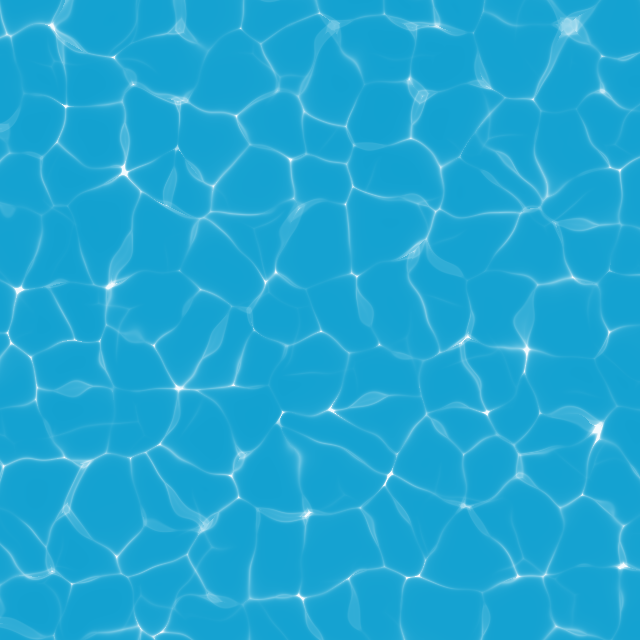
This texture is drawn by a three.js fragment shader. Its source:

```glsl
varying vec2 vUv;

#define WATER vec3(0.078, 0.634, 0.818)
#define LIGHT vec3(0.97, 0.99, 1.0)
#define CELLS 10.6
#define JITTER 0.95
#define WARP 0.033
#define LINE_WIDTH 0.0018
#define LINE_GAIN 0.35
#define GLOW_WIDTH 0.0075
#define GLOW_GAIN 0.065
#define FOLD_SIZE 0.028
#define NODE_SIZE 0.0042
#define NODE_GAIN 0.6

vec2 hash2(vec2 p) {
  vec3 q = fract(p.xyx * vec3(0.1031, 0.1030, 0.0973));
  q += dot(q, q.yzx + 33.33);
  return fract((q.xx + q.yz) * q.zy);
}

float cornerSlope(vec2 corner, vec2 offset) {
  float angle = 6.2832 * hash2(corner + 71.0).x;
  return dot(vec2(cos(angle), sin(angle)), offset);
}

float gradientNoise(vec2 p) {
  vec2 i = floor(p);
  vec2 f = p - i;
  vec2 u = f * f * f * (f * (f * 6.0 - 15.0) + 10.0);
  vec2 e = vec2(1.0, 0.0);
  return mix(
    mix(cornerSlope(i, f), cornerSlope(i + e, f - e), u.x),
    mix(cornerSlope(i + e.yx, f - e.yx), cornerSlope(i + 1.0, f - 1.0), u.x),
    u.y);
}

// Vector to the jittered centre of one neighbouring cell
vec2 toCentre(vec2 p, vec2 neighbour) {
  vec2 cell = floor(p) + neighbour;
  return cell + 0.5 + JITTER * (hash2(cell + 19.0) - 0.5) - p;
}

// Each cell spreads a sheet of light; sheets overlap by "fold" and have bright rims
float causticNet(vec2 p, float cells, float fold, float lineGain, float nodeGain) {
  vec2 grid = p * cells;
  vec2 nearest = vec2(9.0);
  for (int y = -2; y <= 2; y++)
    for (int x = -2; x <= 2; x++) {
      vec2 centre = toCentre(grid, vec2(x, y));
      if (dot(centre, centre) < dot(nearest, nearest)) nearest = centre;
    }

  float rimGain = lineGain / (1.0 + 80.0 * fold);
  float fillGain = 0.11 * min(fold / 0.003, 1.0);
  float light = 0.0;
  float closeSum = 0.0;
  float closeSquares = 0.0;
  for (int y = -2; y <= 2; y++)
    for (int x = -2; x <= 2; x++) {
      vec2 centre = toCentre(grid, vec2(x, y));
      vec2 across = centre - nearest;
      if (dot(across, across) > 0.00001) {
        float gap = 0.5 * dot(centre + nearest, normalize(across)) / cells;
        float rim = gap - fold;
        float softRim = sqrt(rim * rim + 0.0000006);
        light += rimGain * exp(-softRim / LINE_WIDTH);
        light += GLOW_GAIN * lineGain / LINE_GAIN * exp(-gap / GLOW_WIDTH);
        light += fillGain * (1.0 - smoothstep(-0.0015, 0.0015, rim));
        float close = exp(-gap / NODE_SIZE);
        closeSum += close;
        closeSquares += close * close;
      }
    }

  // Small bright knots where borders meet
  float meeting = 0.5 * (closeSum * closeSum - closeSquares);
  return light + nodeGain * min(meeting * meeting, 1.0);
}

void main() {
  // Bend the straight cell borders
  vec2 bend = vec2(gradientNoise(vUv * 8.0), gradientNoise(vUv * 8.0 + 37.0));
  bend += 0.35 * vec2(gradientNoise(vUv * 19.0 + 11.0), gradientNoise(vUv * 19.0 + 53.0));
  vec2 p = vUv + WARP * bend;

  // Uneven focus along the borders
  float focus = smoothstep(-0.4, 0.45, gradientNoise(vUv * 13.0 + 5.0));
  float sparkle = smoothstep(-0.15, 0.35, gradientNoise(vUv * 18.0 + 83.0));
  float fold = FOLD_SIZE * max(gradientNoise(vUv * 13.0 + 29.0) - 0.08, 0.0);
  float light = causticNet(p, CELLS, fold, LINE_GAIN * mix(0.2, 1.5, focus),
                           NODE_GAIN * mix(0.05, 1.3, sparkle));

  // Faint second net that shows only in streaks
  float streak = smoothstep(0.0, 0.45, gradientNoise(vUv * 8.0 + 61.0));
  light += causticNet(p + 3.7, CELLS * 0.8, 0.0, 0.4 * LINE_GAIN * streak, 0.0);

  // Slow drift of the water tint
  light += 0.015 * gradientNoise(vUv * 4.0 + 91.0);
  gl_FragColor = vec4(mix(WATER, LIGHT, clamp(light, -0.02, 0.97)), 1.0);
}
```
